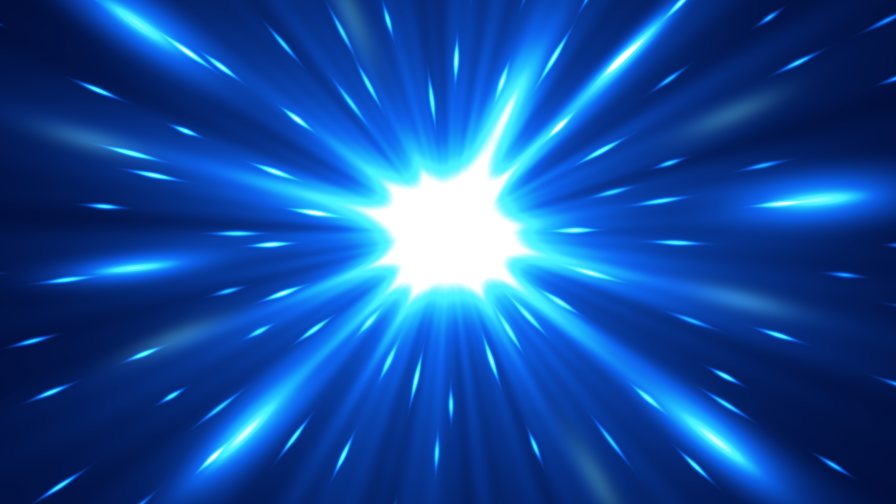
Reproduce this background procedurally as a Shadertoy shader.

```glsl
// Blue light burst: a white core throws tapered rays, distant soft flares
// and scattered radial sparks. Every part adds to one energy value, which
// a navy-to-white colour ramp then turns into light.

const float TAU = 6.28319;

float hash(vec2 p) {
    return fract(sin(dot(p, vec2(127.1, 311.7))) * 43758.55);
}

float bell(float x, float width) {
    return exp(-x * x / (width * width));
}

// Coordinates along and across a ray leaving the core at an angle.
vec2 alongRay(vec2 p, float degrees) {
    float a = radians(degrees);
    vec2 dir = vec2(cos(a), sin(a));
    return vec2(dot(p, dir), dir.x * p.y - dir.y * p.x);
}

// Rays attached to the core: angle, reach, width.
float coreRays(vec2 p) {
    const vec3 rays[12] = vec3[12](
        vec3(165., .30, .050), vec3(64., .24, .050), vec3(45., .27, .028),
        vec3(240., .17, .036), vec3(-13., .26, .045), vec3(-38., .28, .038),
        vec3(141., .22, .042), vec3(6., .14, .040), vec3(203., .20, .032),
        vec3(224., .20, .030), vec3(-62., .13, .034), vec3(113., .11, .030));
    float energy = 0.;
    for (int i = 0; i < 12; i++) {
        vec2 q = alongRay(p, rays[i].x);
        float width = rays[i].z * (.4 + 1.5 * max(q.x, 0.));
        float shape = .8 * bell(q.y, width) + .3 * bell(q.y, width * .3);
        energy += shape * exp(-max(q.x, 0.) / rays[i].y) * smoothstep(0., .06, q.x);
    }
    return energy;
}

// Detached flares: angle, distance, width, strength.
float flares(vec2 p) {
    const vec4 spots[7] = vec4[7](
        vec4(146., .745, .050, .78), vec4(5.2, .739, .050, .82),
        vec4(224.5, .568, .042, .82), vec4(186.3, .629, .027, .75),
        vec4(-37.8, .673, .043, .80), vec4(45., .508, .018, .85),
        vec4(64.5, .270, .036, .50));
    float energy = 0.;
    for (int i = 0; i < 7; i++) {
        vec4 s = spots[i];
        vec2 q = alongRay(p, s.x) - vec2(s.y, 0.);
        float len = .1 + 1.5 * s.z;
        energy += s.w * (.65 * bell(q.x, len) * bell(q.y, s.z)
                + .6 * bell(q.x, len * .4) * bell(q.y, s.z * .22));
    }
    return energy;
}

// Faint warm-green embers: angle, distance.
float embers(vec2 p) {
    const vec2 spots[6] = vec2[6](vec2(165.5, .73), vec2(22.8, .61),
        vec2(201., .58), vec2(-12.8, .60), vec2(-59., .57), vec2(114., .48));
    float energy = 0.;
    for (int i = 0; i < 6; i++) {
        vec2 q = alongRay(p, spots[i].x) - vec2(spots[i].y, 0.);
        energy += bell(q.x, .10) * bell(q.y, .022);
    }
    return energy;
}

// Short sparks: one per angular sector on each layer.
float sparks(float r, float angle) {
    float energy = 0.;
    for (float layer = 0.; layer < 4.; layer++) {
        float count = 25. + 4. * layer;
        float sector = angle / TAU * count + .37 * layer;
        vec2 id = vec2(mod(floor(sector), count), layer);
        float centre = .5 + .5 * (hash(id) - .5);
        float across = (fract(sector) - centre) * TAU / count * r;
        float dist = .22 + .2 * layer + .2 * hash(id + 17.3);
        float len = .022 + .022 * hash(id + 41.7);
        float taper = bell(r - dist, len);
        energy += (.45 + .5 * hash(id + 73.1)) * taper
                * bell(across, .0022 + .0022 * taper);
    }
    return energy;
}

vec3 ramp(float e) {
    vec3 c = mix(vec3(0., .04, .20), vec3(.03, .22, .60), smoothstep(0., .32, e));
    c = mix(c, vec3(.05, .38, .93), smoothstep(.24, .52, e));
    c = mix(c, vec3(.10, .70, 1.), smoothstep(.45, .72, e));
    c = mix(c, vec3(.28, .95, 1.), smoothstep(.65, .95, e));
    return mix(c, vec3(1.), smoothstep(.95, 1.4, e));
}

void mainImage(out vec4 fragColor, in vec2 fragCoord) {
    vec2 p = (fragCoord - .5 * iResolution.xy) / iResolution.y - vec2(.002, .037);
    float r = length(p);
    float angle = atan(p.y, p.x) + .5 * TAU;

    // Haze streaked by layered sines around the core.
    float streaks = sin(angle * 13. + 2. * sin(angle * 5.))
                  + .7 * sin(angle * 31. + 1.7 * sin(angle * 7.))
                  + .4 * sin(angle * 67. + 1.);
    float haze = .64 * exp(-2.1 * r) * (1. + .14 * streaks * smoothstep(.05, .3, r));
    float core = 1.6 * bell(r, .1) + .5 * exp(-r / .1);

    float energy = haze + core + coreRays(p) + flares(p) + sparks(r, angle);
    float ember = embers(p);
    vec3 color = ramp(energy + .12 * ember) + vec3(.12, .14, -.04) * ember;
    fragColor = vec4(clamp(color, 0., 1.), 1.);
}
```
